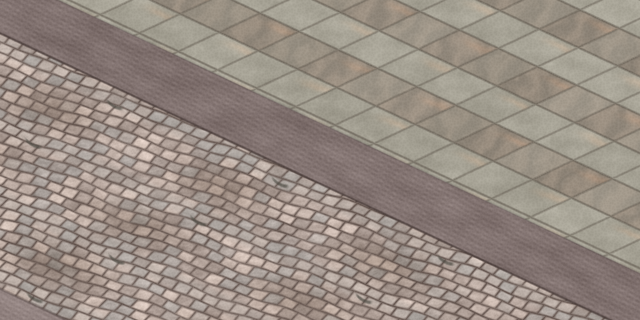
Write a Shadertoy shader that draws this texture.

```glsl
#define SLOPE 0.47
#define KERB_TOP -0.086
#define KERB_BOTTOM 0.104
#define FAR_KERB 0.902
#define TILE_SIZE vec2(0.115, 0.120)
#define TILE_ORIGIN vec2(0.078, -0.101)
#define STONE_SIZE vec2(0.060, 0.034)
#define PATCH_PERIOD vec2(0.486, 0.240)
#define GRAIN 0.045

float hash(vec2 p) {
    p = fract(p * vec2(0.1731, 0.3137));
    p += dot(p, p.yx + 19.19);
    return fract((p.x + p.y) * p.x * 17.3);
}

// Distance to the nearest scattered cell point
float cellular(vec2 p) {
    vec2 cell = floor(p), f = fract(p);
    float nearest = 2.0;
    for (int j = -1; j <= 1; j++)
    for (int i = -1; i <= 1; i++) {
        vec2 o = vec2(i, j), id = cell + o;
        vec2 point = o + vec2(hash(id), hash(id + 37.0)) - f;
        nearest = min(nearest, dot(point, point));
    }
    return sqrt(nearest);
}

// Layered sines, roughly in -1..1
float waves(vec2 p) {
    float sum = 0.0, weight = 0.5;
    for (int i = 0; i < 4; i++) {
        sum += weight * sin(p.x + 1.7 * sin(p.y)) * cos(p.y - 0.8 * p.x);
        p = mat2(1.5, 1.1, -1.1, 1.5) * p + 2.3;
        weight *= 0.6;
    }
    return sum;
}

// Square pavers: alternating pale and veined brown rows
vec3 pavers(vec2 p, vec2 iso, float px) {
    vec2 grid = (iso - TILE_ORIGIN) / TILE_SIZE;
    grid.y = -grid.y;
    vec2 id = floor(grid), f = fract(grid);
    float brown = mod(id.y, 2.0) * step(0.0, id.y);
    float alternate = mod(id.x + floor(id.y * 0.5), 2.0);
    brown *= 0.70 + 0.30 * alternate;

    float cloud = waves(p * 22.0 + id * 1.3);
    float vein = sin(f.x * 9.0 + f.y * 5.0 + 3.0 * cloud + id.x);
    vec3 pale = vec3(0.655, 0.640, 0.588) + 0.055 * cloud;
    vec3 clay = vec3(0.590, 0.548, 0.496) + vec3(0.034, 0.028, 0.024) * vein;
    vec3 color = mix(pale, clay, brown);

    // Warm streak along the upper side of some tiles
    float streak = exp(-pow((f.y - 0.80 - 0.08 * cloud) * 9.0, 2.0));
    color += vec3(0.070, 0.030, 0.008) * streak * alternate * smoothstep(0.1, 0.8, f.x);
    color += 0.035 * (hash(id + 5.0) - 0.5);

    // Joints, darker on the long runs
    vec2 edge = min(f, 1.0 - f) * TILE_SIZE * 0.9;
    vec2 joint = 1.0 - smoothstep(vec2(0.0), vec2(0.0032 + px), edge);
    return mix(color, vec3(0.40, 0.37, 0.33), max(joint.x * 0.50, joint.y * 0.65));
}

// Staggered cobbles on slightly uneven courses
vec3 cobbles(vec2 p, vec2 iso, float px) {
    float course = p.y - 0.36 * p.x + 0.004 * sin(p.x * 13.0 + p.y * 9.0);
    course += 0.0025 * sin(p.x * 47.0 - p.y * 29.0);
    float row = floor(course / STONE_SIZE.y);
    float along = p.x + 0.9 * p.y + 0.003 * sin(p.y * 31.0 - p.x * 12.0);
    vec2 grid = vec2(along, course) / STONE_SIZE;
    grid.x += 0.5 * mod(row, 2.0) + 0.45 * hash(vec2(row, 3.0));
    vec2 id = floor(grid), f = fract(grid);

    // Rounded edge distance, corrected for the skewed axes
    vec2 side = min(f, 1.0 - f) * STONE_SIZE / vec2(1.35, 1.07);
    float edge = side.x * side.y / (length(side) + 0.0001);
    float stone = smoothstep(-0.0005, 0.0032 + px, edge);

    float tone = hash(id), hue = hash(id + 71.0);
    vec3 color = mix(vec3(0.665, 0.605, 0.575), vec3(0.855, 0.785, 0.745), tone);
    color = mix(color, vec3(0.675, 0.655, 0.640), 0.7 * smoothstep(0.60, 0.85, hue));
    color += 0.075 * waves(p * vec2(55.0, 80.0)) + 0.04 * (0.5 - f.y);

    // Repeating worn brown areas and cooler bands
    vec2 local = (fract((iso - vec2(0.417, 0.26)) / PATCH_PERIOD + 0.5) - 0.5) * PATCH_PERIOD;
    float worn = exp(-dot(local * vec2(8.0, 14.0), local * vec2(8.0, 14.0)));
    color *= 1.0 - worn * vec3(0.15, 0.17, 0.19);
    float cool = smoothstep(0.5, 1.0, cos((iso.y - 0.14) / PATCH_PERIOD.y * 6.2832));
    color = mix(color, vec3(0.65, 0.64, 0.62), 0.3 * cool);
    float depth = 0.85 + 0.25 * waves(p * 17.0);
    color = mix(color, vec3(0.385, 0.325, 0.30), (1.0 - stone) * clamp(depth, 0.5, 1.0));

    // Short dark crescents
    vec2 mark = (fract((iso - vec2(0.502, 0.165)) / PATCH_PERIOD + 0.5) - 0.5) * PATCH_PERIOD;
    mark = vec2((mark.x - mark.y) / (2.0 * SLOPE), 0.5 * (mark.x + mark.y));
    float arc = abs(mark.y - 0.5 * mark.x + 11.0 * mark.x * mark.x);
    float crescent = (1.0 - smoothstep(0.001, 0.006 + px, arc)) * (1.0 - smoothstep(0.016, 0.030, abs(mark.x)));
    return mix(color, vec3(0.32, 0.31, 0.28), 0.7 * crescent);
}

// Mauve kerb with fine diagonal hatching
vec3 kerb(vec2 p, vec2 iso) {
    float hatch = sin((p.y - 0.50 * p.x) * 370.0 + 1.2 * waves(p * 30.0));
    hatch *= 0.7 + 0.5 * sin((p.x + 0.6 * p.y) * 190.0);
    float mottling = cellular(vec2(iso.x * 7.0, iso.y * 17.0)) - 0.5;
    vec3 color = vec3(0.502, 0.443, 0.433) + 0.024 * hatch;
    return color - 0.060 * mottling + 0.028 * waves(p * 18.0);
}

void mainImage(out vec4 fragColor, in vec2 fragCoord) {
    float px = 1.0 / iResolution.y;
    vec2 p = fragCoord * px;
    p.y = 1.0 - p.y;
    vec2 iso = vec2(p.y + SLOPE * p.x, p.y - SLOPE * p.x);

    // Parallel bands
    vec3 curb = kerb(p, iso);
    vec3 color = mix(pavers(p, iso, px), curb, smoothstep(-px, px, iso.y - KERB_TOP));
    color = mix(color, cobbles(p, iso, px), smoothstep(-px, px, iso.y - KERB_BOTTOM));
    color = mix(color, curb + 0.07, smoothstep(-px, px, iso.y - FAR_KERB));

    // Contact shadows along the kerbs
    float crease = 1.0 - smoothstep(0.0, 0.004 + px, abs(iso.y - KERB_BOTTOM));
    float farCrease = 1.0 - smoothstep(0.001, 0.005 + px, abs(iso.y - FAR_KERB));
    float lip = 1.0 - smoothstep(0.0, 0.004 + px, abs(iso.y - KERB_TOP));
    color = mix(color, vec3(0.27, 0.22, 0.21), max(0.75 * crease, 0.4 * farCrease));
    color *= 1.0 - 0.12 * lip;

    // Fine surface grain
    color += GRAIN * (cellular(p * 120.0) - 0.5);
    fragColor = vec4(clamp(color, 0.0, 1.0), 1.0);
}
```
